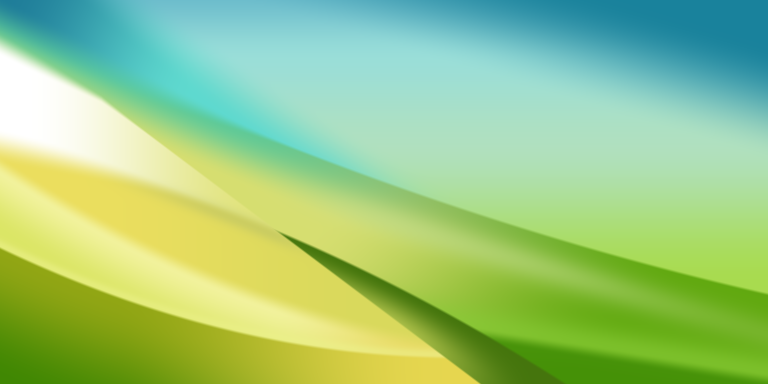
This background is drawn by a Shadertoy shader. Its source:

```glsl
// Soft coverage of the region under a curve
float under(float y, float curve, float blur) {
    return smoothstep(-blur, blur, curve - y);
}

float glow(float d, float width) {
    return exp(-d * d / (width * width));
}

vec3 skyColor(float x, float y) {
    vec3 sky = mix(vec3(.66, .86, .31), vec3(.69, .88, .75), smoothstep(.26, .64, y));
    sky = mix(sky, vec3(.60, .87, .85), smoothstep(.6, .88, y));
    sky = mix(sky, vec3(.36, .69, .78), .8 * smoothstep(.84, 1.04, y));
    sky = mix(sky, vec3(.10, .51, .61), smoothstep(.58, .88, y + .3 * (x - 2.)));

    // Cyan beam falling from the upper left
    float s = x - .31;
    float beamEdge = 1. - .83 * s + .2 * s * s;
    vec3 beam = mix(vec3(.12, .49, .60), vec3(.37, .85, .81),
                    smoothstep(0., .62, x + .5 * (1. - y)));
    float beamMask = under(y, beamEdge, .09) * (1. - smoothstep(.85, 1.25, x));
    return mix(sky, beam, beamMask);
}

vec3 ribbonColor(float x, float y, float depth) {
    vec3 rim = mix(vec3(.36, .79, .60), vec3(.60, .76, .43), smoothstep(.55, 1.2, x));
    vec3 body = mix(rim, vec3(.84, .87, .44), smoothstep(0., .15, depth));
    body = mix(body, vec3(.38, .66, .06), smoothstep(.4, 1.5, x - y));

    // Long highlight, then a lower crease
    float highlight = .5 * smoothstep(.6, 1.1, x) * (1. - .6 * smoothstep(1.3, 2., x));
    body = mix(body, vec3(.79, .88, .58), highlight * glow(y - .72 + .295 * x, .045));
    float crease = .154 - .16 * (x - 1.22);
    body = mix(body, vec3(.54, .80, .22), .65 * glow(y - crease, .05));
    return mix(body, vec3(.25, .55, .02), .85 * under(y, crease - .02, .018));
}

vec3 sheetColor(float x, float y, float fold) {
    vec3 upper = mix(vec3(1.), vec3(.88, .89, .48), smoothstep(.06, .7, x));

    // Golden underside with a pale sweep
    float sweep = .57 - .66 * x + .22 * x * x;
    vec3 lower = mix(vec3(.92, .87, .37), vec3(.85, .85, .36), smoothstep(.2, 1., x));
    vec3 pale = mix(vec3(.95, .95, .62), vec3(.86, .90, .40), smoothstep(0., .17, sweep - y));
    pale = mix(pale, vec3(.91, .86, .40), smoothstep(.7, 1.1, x));
    lower = mix(lower, pale, under(y, sweep, .025));
    vec3 sheet = mix(upper, lower, under(y, fold, mix(.045, .012, smoothstep(0., .6, x))));
    float shade = .45 * smoothstep(.2, .6, x) * (1. - smoothstep(.7, .85, x));
    sheet = mix(sheet, vec3(.70, .74, .40), shade * glow(y - fold + .012, .022));

    // Grass at the bottom left
    float hill = .354 - .478 * x + .2 * x * x;
    vec3 grass = mix(vec3(.57, .65, .08), vec3(.25, .53, .01), smoothstep(0., .34, hill - y));
    grass = mix(grass, vec3(.90, .84, .31), smoothstep(.3, 1.15, x));
    sheet = mix(sheet, vec3(.93, .95, .56), .5 * glow(y - hill - .008, .014));
    return mix(sheet, grass, under(y, hill, .005));
}

void mainImage(out vec4 fragColor, in vec2 fragCoord) {
    vec2 p = fragCoord / iResolution.xy * vec2(2., 1.);
    float x = p.x, y = p.y;

    float ribbonEdge = .95 - .49 * x + .066 * x * x;
    float fold = .62 - .2 * x - .15 * x * x;
    float sheetEdge = min(.885 - .54 * x, .941 - .752 * x);

    vec3 color = skyColor(x, y);
    float ribbonBlur = mix(.06, .005, smoothstep(.1, .8, x));
    color = mix(color, ribbonColor(x, y, ribbonEdge - y), under(y, ribbonEdge, ribbonBlur));

    // Dark wedge between the fold and the sheet
    float wedgeLight = smoothstep(0., .11, fold - y) * (1. - smoothstep(1., 1.4, x));
    vec3 wedge = mix(vec3(.27, .46, .05), vec3(.70, .77, .30), wedgeLight);
    color = mix(color, wedge, under(y, fold, .005));

    float sheetBlur = mix(.03, .004, smoothstep(0., .4, x));
    color = mix(color, sheetColor(x, y, fold), under(y, sheetEdge, sheetBlur));
    fragColor = vec4(color, 1.);
}
```
